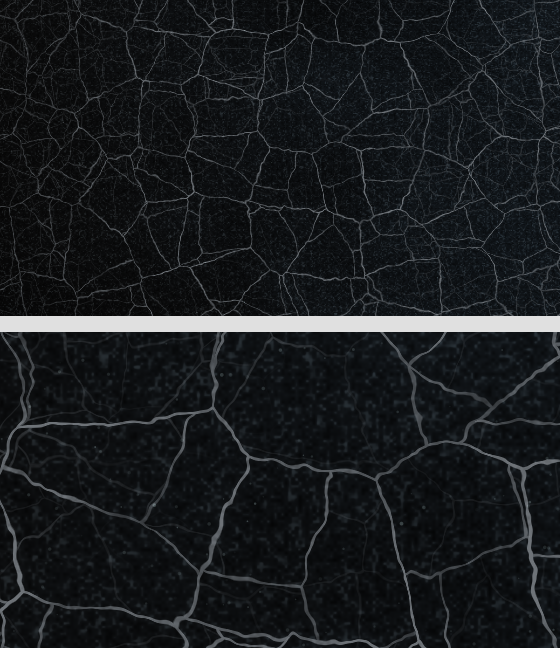
Top: the whole. Bottom: its middle third, enlarged.
A WebGL 2 fragment shader for this texture:

```glsl
#version 300 es
precision highp float;

uniform vec2 u_resolution;
out vec4 fragColor;

float hash1(vec2 p) {
    return fract(sin(dot(p, vec2(127.1, 311.7))) * 43758.55);
}

vec2 hash2(vec2 p) {
    return vec2(hash1(p), hash1(p + vec2(37.2, 17.9)));
}

float valueNoise(vec2 p) {
    vec2 cell = floor(p), f = fract(p);
    f = f * f * (3.0 - 2.0 * f);
    float low = mix(hash1(cell), hash1(cell + vec2(1.0, 0.0)), f.x);
    float high = mix(hash1(cell + vec2(0.0, 1.0)), hash1(cell + vec2(1.0)), f.x);
    return mix(low, high, f.y);
}

float fbm(vec2 p) {
    float sum = 0.0, amplitude = 0.53;
    for (int i = 0; i < 4; i++) {
        sum += amplitude * valueNoise(p);
        p = p * 2.03 + vec2(19.3, 7.1);
        amplitude *= 0.5;
    }
    return sum;
}

vec2 warp(vec2 p, float frequency, float amount) {
    vec2 q = p * frequency;
    return p + amount * (vec2(valueNoise(q), valueNoise(q + vec2(41.3, 23.7))) - 0.5);
}

vec2 sitePoint(vec2 cell, float jitter) {
    return 0.5 + jitter * (hash2(cell) - 0.5);
}

// x: distance to the nearest cell border, yz: cell id
vec3 voronoi(vec2 p, float jitter) {
    vec2 cell = floor(p), f = fract(p);
    vec2 nearCell = vec2(0.0), nearOffset = vec2(0.0);
    float best = 9.0;
    for (int y = -1; y <= 1; y++)
    for (int x = -1; x <= 1; x++) {
        vec2 g = vec2(x, y);
        vec2 r = g + sitePoint(cell + g, jitter) - f;
        float d = dot(r, r);
        if (d < best) { best = d; nearCell = g; nearOffset = r; }
    }
    float border = 9.0;
    for (int y = -2; y <= 2; y++)
    for (int x = -2; x <= 2; x++) {
        vec2 g = nearCell + vec2(x, y);
        vec2 r = g + sitePoint(cell + g, jitter) - f;
        vec2 span = r - nearOffset;
        if (dot(span, span) > 1e-5)
            border = min(border, dot(0.5 * (r + nearOffset), normalize(span)));
    }
    return vec3(border, cell + nearCell);
}

float stroke(float d, float halfWidth, float pixel) {
    return clamp((halfWidth - d) / pixel + 0.5, 0.0, 1.0);
}

// Nested cracks: each level splits the cells of the one before
vec2 crackLayers(vec2 p, float fineness, float pixel) {
    float scales[4] = float[4](5.4, 4.2, 8.0, 14.0);
    float widths[4] = float[4](0.0017, 0.0015, 0.0011, 0.0009);
    float weights[4] = float[4](1.0, 0.85, 0.42 * fineness + 0.14, 0.42 * fineness * fineness);
    vec2 seed = vec2(3.7, 8.2);
    float line = 0.0, halo = 0.0;
    for (int i = 0; i < 4; i++) {
        vec3 v = voronoi(p * scales[i] + seed, 0.8);
        float d = v.x / scales[i];
        float wear = 0.45 + 0.8 * valueNoise(p * 18.0 + seed);
        line = max(line, weights[i] * wear * stroke(d, widths[i], pixel));
        halo = max(halo, weights[i] * exp(-d / 0.004));
        seed = hash2(v.yz + float(i) * 5.3) * 40.0;
    }
    return vec2(line, halo);
}

// Sparse round dust specks
float dust(vec2 p, float scale, float share, float pixel) {
    vec2 cell = floor(p * scale);
    vec2 center = (cell + 0.25 + 0.5 * hash2(cell + 3.1)) / scale;
    float radius = mix(0.0005, 0.0020, hash1(cell + 9.4));
    float present = step(hash1(cell + 61.7), share);
    return present * stroke(length(p - center), radius, pixel) * hash1(cell + 27.5);
}

void main() {
    vec2 uv = gl_FragCoord.xy / u_resolution;
    vec2 p = gl_FragCoord.xy / u_resolution.y;
    float pixel = 1.0 / u_resolution.y;

    // Dark ground, neutral at the left and bluish at the right
    float cloud = fbm(p * 3.0 + 5.0);
    float light = smoothstep(0.0, 1.0, uv.x * 0.85 + 0.12 * uv.y + 0.35 * (cloud - 0.5));
    vec3 color = mix(vec3(0.040, 0.040, 0.041), vec3(0.062, 0.081, 0.098), light);
    color *= mix(0.55, 1.0, smoothstep(-0.1, 0.3, uv.x + 0.4 * uv.y));

    // Fine grain and mottling
    float grain = 0.62 * valueNoise(p * 270.0) + 0.38 * valueNoise(p * 140.0 + 11.0);
    color *= 0.10 + 1.15 * grain + 0.5 * cloud;
    color += vec3(0.062, 0.072, 0.076) * smoothstep(0.55, 0.95, grain) * (0.5 + cloud);

    // Cracks, finer toward the sides
    vec2 bent = warp(warp(p, 3.5, 0.06), 13.0, 0.022);
    bent = warp(warp(bent, 48.0, 0.008), 110.0, 0.0035);
    float sides = 0.55 * smoothstep(0.28, 0.0, uv.x) + 0.25 * smoothstep(0.65, 1.0, uv.x);
    float fineness = smoothstep(0.35, 0.85, valueNoise(p * 3.7 + 31.0) * 0.75 + sides + 0.08);
    vec2 crack = crackLayers(bent, fineness, pixel);
    float gain = mix(0.6, 1.0, smoothstep(0.0, 0.35, uv.x));
    color += vec3(0.020, 0.022, 0.023) * crack.y * gain;
    color = mix(color, vec3(0.43, 0.45, 0.47), clamp(crack.x * gain * (0.7 + 0.45 * grain), 0.0, 1.0));

    // Dust
    float specks = dust(p, 38.0, 0.16, pixel) + 0.6 * dust(p + 0.37, 70.0, 0.10, pixel);
    color += vec3(0.20, 0.23, 0.23) * specks;

    fragColor = vec4(color, 1.0);
}
```
